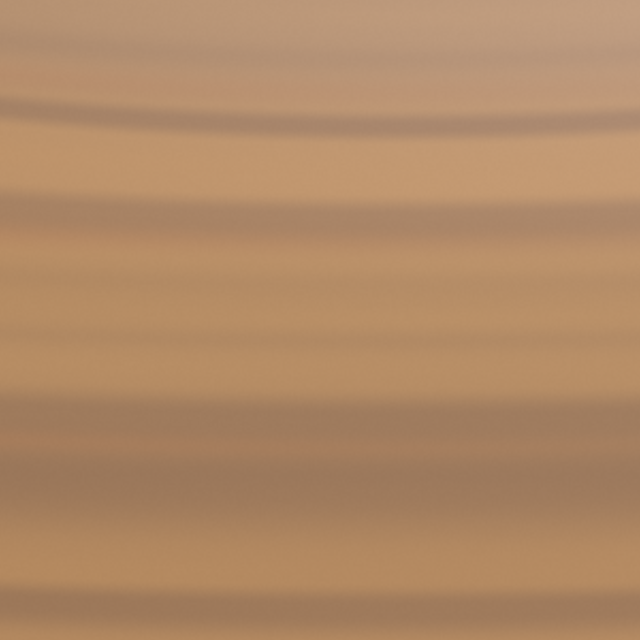
This background is drawn by a WebGL 1 fragment shader. Its source:

```glsl
precision highp float;

uniform vec2 u_resolution;

float hash(vec2 p) {
  vec3 q = fract(vec3(p.xyx) * 0.1031);
  q += dot(q, q.yzx + 33.33);
  return fract((q.x + q.y) * q.z);
}

float valueNoise(vec2 p) {
  vec2 cell = floor(p);
  vec2 f = fract(p);
  f = f * f * (3.0 - 2.0 * f);
  float low = mix(hash(cell), hash(cell + vec2(1.0, 0.0)), f.x);
  float high = mix(hash(cell + vec2(0.0, 1.0)), hash(cell + vec2(1.0, 1.0)), f.x);
  return mix(low, high, f.y);
}

// Soft shadow that fades in from a to b and out from c to d
float band(float depth, float a, float b, float c, float d) {
  return smoothstep(a, b, depth) * (1.0 - smoothstep(c, d, depth));
}

float ridge(float depth, float center, float width) {
  float d = (depth - center) / width;
  return exp(-d * d);
}

void main() {
  vec2 uv = gl_FragCoord.xy / u_resolution;

  // Depth runs downward; the layers sag toward the right of centre
  float depth = 1.0 - uv.y;
  float sag = uv.x - 0.62;
  depth += sag * sag * mix(0.078, 0.035, smoothstep(0.15, 0.4, depth));

  // Lit sand, paler at the top and warmer below
  vec3 sand = mix(vec3(0.735, 0.595, 0.475), vec3(0.755, 0.59, 0.435), smoothstep(0.05, 0.28, depth));
  sand = mix(sand, vec3(0.72, 0.557, 0.398), smoothstep(0.28, 0.48, depth));
  sand = mix(sand, vec3(0.705, 0.538, 0.378), smoothstep(0.48, 0.92, depth));

  // Broad shadowed layers
  float shadow = 0.88 * band(depth, 0.168, 0.195, 0.202, 0.228);
  shadow += 0.86 * band(depth, 0.302, 0.335, 0.348, 0.41);
  shadow += 0.97 * band(depth, 0.602, 0.65, 0.77, 0.875);
  shadow += 0.9 * band(depth, 0.91, 0.945, 0.96, 1.012);

  // Faint layers and the lighter seams between them
  shadow += 0.36 * ridge(depth, 0.094, 0.025);
  shadow += 0.2 * ridge(depth, 0.145, 0.025);
  shadow += 0.2 * ridge(depth, 0.445, 0.02);
  shadow += 0.24 * ridge(depth, 0.535, 0.018);
  shadow += 0.1 * ridge(depth, 0.745, 0.02);
  shadow -= 0.2 * ridge(depth, 0.7, 0.018);
  shadow += 0.1 * (valueNoise(vec2(uv.x * 1.5, depth * 38.0)) - 0.5);
  vec3 color = sand * mix(vec3(1.0), vec3(0.867, 0.873, 0.935), shadow);

  // Reddish seams, strongest on the left
  float seam = ridge(depth, 0.7, 0.018) + ridge(depth, 0.145, 0.02) + ridge(depth, 0.38, 0.02);
  color += vec3(0.012, -0.004, -0.006) * seam * (1.0 - 0.6 * uv.x);

  // Haze toward the upper right
  float haze = (uv.x - 0.5) * mix(0.055, 0.012, smoothstep(0.0, 0.65, depth));
  color += haze * vec3(0.75, 0.85, 1.1);

  // Fine grain
  color += 0.008 * (valueNoise(uv * 300.0) - 0.5);
  gl_FragColor = vec4(color, 1.0);
}
```
